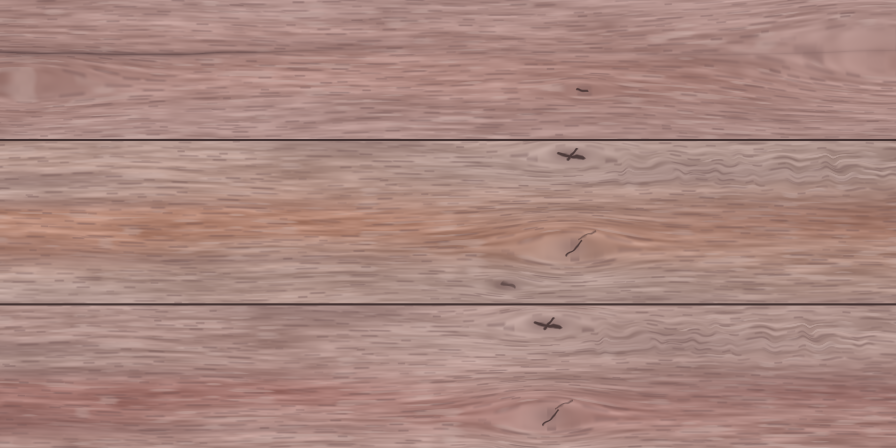
Reproduce this texture procedurally as a WebGL 1 fragment shader.

```glsl
precision highp float;
// Weathered wooden boards: three wide rows parted by thin dark seams.
// Each board has a grain coordinate that bends around its knots; stretched noise,
// layered sines and cellular pores follow it. The lower two boards share a print.
uniform vec2 u_resolution;

const float BOARD_HEIGHT = 0.367;
const float UPPER_SEAM = 0.6875;
const float SEAM_HALF_WIDTH = 0.0022;
const vec2 PRINT_SHIFT = vec2(0.052, -0.011); // offset of the lowest board's print
const vec2 PORE_CELLS = vec2(15.0, 92.0);
const float FIBRE_CONTRAST = 0.25;
const float PORE_STRENGTH = 0.42;

const vec3 PINK = vec3(0.675, 0.545, 0.525);
const vec3 GREY_TAN = vec3(0.685, 0.580, 0.550);
const vec3 ORANGE = vec3(0.700, 0.520, 0.450);
const vec3 RUSSET = vec3(0.640, 0.460, 0.435);
const vec3 PALE = vec3(0.770, 0.670, 0.645);
const vec3 SHADE = vec3(0.440, 0.330, 0.330);
const vec3 CRACK = vec3(0.230, 0.165, 0.165);

float hash(vec2 p) {
  return fract(sin(dot(p, vec2(12.99, 78.23))) * 4375.85);
}

float noise(vec2 p) {
  vec2 i = floor(p), f = fract(p);
  f = f * f * (3.0 - 2.0 * f);
  return mix(mix(hash(i), hash(i + vec2(1.0, 0.0)), f.x),
             mix(hash(i + vec2(0.0, 1.0)), hash(i + 1.0), f.x), f.y);
}

// Soft elliptical spot, 1 at its centre
float spot(vec2 p, vec2 centre, vec2 size) {
  vec2 d = (p - centre) / size;
  return exp(-dot(d, d));
}

// Shift of the grain that opens it into an eye around a knot
float eye(vec2 p, vec2 centre, vec2 size) {
  return -1.15 * (p.y - centre.y) * spot(p, centre, size);
}

// Ragged line between two points
float crack(vec2 p, vec2 a, vec2 b, float width, float px) {
  p += 0.007 * (vec2(noise(p * 90.0), noise(p * 90.0 + 37.0)) - 0.5);
  vec2 ab = b - a;
  float h = clamp(dot(p - a, ab) / dot(ab, ab), 0.0, 1.0);
  return 1.0 - smoothstep(width - px, width + px, length(p - a - ab * h));
}

// Cellular pores: one short dash of random length in each stretched cell
float pores(vec2 p, float px) {
  vec2 cell = floor(p);
  float ink = 0.0;
  for (int j = -1; j <= 1; j++) {
    for (int i = -1; i <= 1; i++) {
      vec2 c = cell + vec2(float(i), float(j));
      vec2 d = abs(p - c - vec2(hash(c), hash(c + 19.7)));
      float reach = 0.15 + 0.5 * hash(c + 7.3);
      float soft = 0.16 + 0.5 * px * PORE_CELLS.y;
      float dash = (1.0 - smoothstep(0.0, soft + 0.12, d.y)) *
                   (1.0 - smoothstep(reach * 0.6, reach, d.x));
      ink = max(ink, dash * hash(c + 3.1));
    }
  }
  return ink;
}

void main() {
  float px = 1.0 / u_resolution.y;
  vec2 uv = gl_FragCoord.xy * px;

  // Board row and position, measured down from the board's top edge
  float t = (UPPER_SEAM - uv.y) / BOARD_HEIGHT + 1.0;
  float row = floor(t);
  float top = 1.0 - step(1.0, row);
  float lowest = step(2.0, row);
  vec2 q = vec2(uv.x, fract(t) * BOARD_HEIGHT) + lowest * PRINT_SHIFT;
  vec2 knotA = vec2(1.276, 0.034), knotB = vec2(1.276, 0.240);
  vec2 knotC = vec2(1.135, 0.323), pinKnot = vec2(1.303, 0.255);

  // Grain coordinate: slow waves, eyes around knots, ripples beside them
  float lowerBend = eye(q, knotA, vec2(0.12, 0.040)) + eye(q, knotB, vec2(0.15, 0.060))
                  + eye(q, knotC, vec2(0.06, 0.022));
  float topBend = eye(q, pinKnot, vec2(0.07, 0.022))
                + eye(q, vec2(1.98, 0.17), vec2(0.33, 0.11))
                + eye(q, vec2(0.06, 0.24), vec2(0.22, 0.06));
  float ripple = spot(q, vec2(1.48, 0.06), vec2(0.14, 0.04))
               + spot(q, vec2(1.82, 0.07), vec2(0.17, 0.05));
  float g = q.y + mix(lowerBend, topBend, top);
  g += 0.004 * sin(q.x * 4.3 + q.y * 9.0) + 0.002 * sin(q.x * 11.0 - q.y * 23.0);
  g += (1.0 - top) * ripple * 0.006 * sin(q.x * 75.0 + 5.0 * noise(q * 24.0));
  vec2 grain = vec2(q.x, g + 5.0 * top);

  // Broad colour: grey edges around a warm heart
  float cloud = noise(grain * vec2(1.6, 17.0) + 4.0);
  float heart = exp(-pow((q.y - 0.205 - 0.025 * lowest) / 0.085, 2.0));
  float warmth = clamp(heart * (0.65 + 0.6 * cloud) + 0.35 * (cloud - 0.4), 0.0, 1.0);
  vec3 outer = mix(GREY_TAN, PINK, max(top, 0.35 * lowest));
  vec3 inner = mix(ORANGE, RUSSET, max(lowest, top * 0.7));
  vec3 color = mix(outer, inner, warmth * (1.0 - 0.5 * top));
  color += 0.07 * (noise(uv * vec2(2.0, 5.0) + 11.0) - 0.5);
  float halo = spot(q, knotB, vec2(0.09, 0.04)) + 0.6 * spot(q, knotA, vec2(0.09, 0.03));
  color = mix(color, PALE, (1.0 - top) * 0.35 * halo);

  // Fibres, pale flecks and pores
  float fibre = 0.5 * noise(grain * vec2(9.0, 135.0)) + 0.3 * noise(grain * vec2(28.0, 240.0))
              + 0.2 * noise(grain * vec2(3.0, 60.0));
  color += FIBRE_CONTRAST * (fibre - 0.47);
  float fleck = smoothstep(0.66, 0.92, noise(grain * vec2(17.0, 150.0) + 51.0));
  color = mix(color, PALE, fleck * (0.4 + 0.3 * ripple * (1.0 - top)));
  color = mix(color, SHADE, PORE_STRENGTH * pores(grain * PORE_CELLS, px));

  // Long shadows in the grain
  float band = smoothstep(0.60, 0.95, noise(grain * vec2(1.3, 34.0) + 23.0));
  float dusk = spot(q, vec2(1.85, 0.17), vec2(0.45, 0.05)) * (1.0 - top);
  color = mix(color, SHADE, 0.26 * band + 0.28 * dusk);
  float streakY = abs(q.y - 0.168 - 0.005 * sin(q.x * 5.0) - 0.004 * noise(q * 12.0));
  float streakFade = 0.25 + 0.75 * (1.0 - smoothstep(0.35, 0.85, q.x));
  float streak = 0.65 * exp(-streakY / 0.0035) + 0.22 * exp(-streakY / 0.016);
  color = mix(color, SHADE * 0.85, top * streakFade * streak);

  // Knot hearts and splits
  float split = crack(q, knotA - vec2(0.030, 0.006), knotA + vec2(0.026, 0.008), 0.0035, px);
  split = max(split, crack(q, knotA + vec2(-0.008, 0.008), knotA + vec2(0.012, -0.012), 0.003, px));
  split = max(split, crack(q, knotB + vec2(-0.010, 0.020), knotB + vec2(0.024, -0.016), 0.002, px));
  split = max(split, 0.7 * crack(q, knotB + vec2(0.015, -0.018), knotB + vec2(0.055, -0.038), 0.0012, px));
  split = max(split, 0.6 * crack(q, knotC - vec2(0.014, 0.004), knotC + vec2(0.014, 0.004), 0.003, px));
  float pin = crack(q, pinKnot - vec2(0.012, 0.0), pinKnot + vec2(0.010, 0.002), 0.0025, px);
  float stain = spot(q, knotA, vec2(0.045, 0.016)) + 0.6 * spot(q, knotB, vec2(0.03, 0.02))
              + 0.8 * spot(q, knotC, vec2(0.025, 0.012));
  color = mix(color, SHADE, (1.0 - top) * min(0.5 * stain, 0.6));
  color = mix(color, CRACK, 0.8 * mix(split, pin, top));

  // Seams with a faint worn edge
  float seam = abs(fract(t + 0.5) - 0.5) * BOARD_HEIGHT;
  color = mix(color, PALE, 0.25 * exp(-seam / 0.006));
  color = mix(color, CRACK, 0.92 * (1.0 - smoothstep(SEAM_HALF_WIDTH - 0.5 * px, SEAM_HALF_WIDTH + 0.7 * px, seam)));
  gl_FragColor = vec4(clamp(color, 0.0, 1.0), 1.0);
}
```
